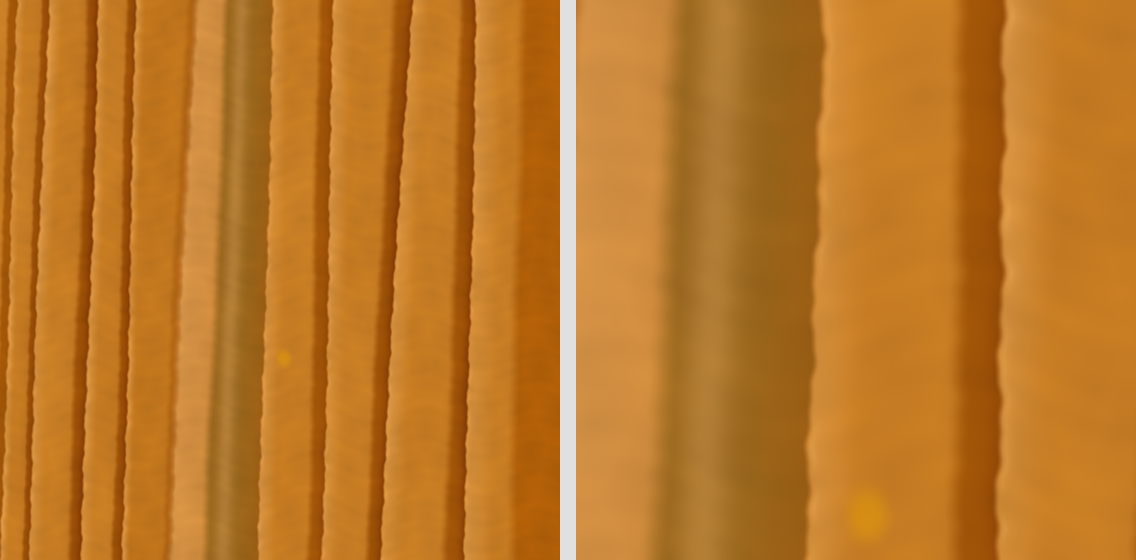
Left, the full canvas; right, a detail of the centre.
This texture is drawn by a three.js fragment shader. Its source:

```glsl
// Close-up of slanting orange mushroom gills with dark creases and one wide olive fold.
#define GILL_PITCH 0.072
#define GILL_GROWTH 0.004
#define SLANT 0.033
#define EDGE_SOFT 0.0025
#define ROUGHNESS 0.0011
#define MOTTLE 0.07
#define FOLD_GILL 4.0
#define LAST_GILL 8.0

varying vec2 vUv;

const vec3 RIM = vec3(0.85, 0.59, 0.28);
const vec3 FLESH = vec3(0.79, 0.50, 0.15);
const vec3 AMBER = vec3(0.75, 0.45, 0.10);
const vec3 VALLEY = vec3(0.64, 0.34, 0.03);
const vec3 CREASE = vec3(0.46, 0.17, 0.0);
const vec3 OLIVE = vec3(0.60, 0.40, 0.11);
const vec3 OLIVE_LIGHT = vec3(0.70, 0.49, 0.21);
const vec3 FLECK = vec3(0.86, 0.58, 0.06);

vec2 hash2(vec2 p) {
  return fract(sin(vec2(dot(p, vec2(127.1, 311.7)), dot(p, vec2(269.5, 183.3)))) * 4375.85);
}

// Distance to the nearest scattered point
float cellular(vec2 p) {
  vec2 cell = floor(p);
  float nearest = 2.0;
  for (int j = -1; j <= 1; j++) {
    for (int k = -1; k <= 1; k++) {
      vec2 c = cell + vec2(float(k), float(j));
      nearest = min(nearest, length(c + hash2(c) - p));
    }
  }
  return nearest;
}

// 1 when the gill index equals n
float isGill(float i, float n) {
  return step(abs(i - n), 0.5);
}

// Horizontal position of the left edge of gill i at height y
float gillEdge(float i, float y) {
  float beat = cos(2.094 * (i - 1.0));
  float x = 0.008 + GILL_PITCH * i + GILL_GROWTH * i * i;
  x -= 0.036 * exp(-pow(abs(i - 3.3) / 1.3, 2.0));
  x -= beat * (0.016 - 0.002 * i);
  x += 0.010 * isGill(i, FOLD_GILL + 1.0) + 0.05 * step(LAST_GILL + 0.5, i);
  x += (SLANT + 0.0035 * i * beat) * (y - 0.5);
  x += 0.0022 * sin(y * 5.3 + i * 2.1);
  return x + ROUGHNESS * (sin(y * 71.0 + i * 9.0) + 0.6 * sin(y * 167.0 + i * 4.0)
    + 0.4 * sin(y * 331.0 + i * 7.0));
}

// Colour across one gill, from its lit left rim to the crease on its right
vec3 gillColor(float i, vec2 uv, float left, float right) {
  float across = (uv.x - left) / (right - left);
  float fold = isGill(i, FOLD_GILL);
  float last = isGill(i, LAST_GILL);
  float shallow = isGill(i, FOLD_GILL - 1.0);
  float wave = sin(uv.y * 7.0 + i * 2.6) + 0.5 * sin(uv.y * 17.0 + i * 5.0);

  // Rounded flesh
  vec3 flesh = mix(FLESH, AMBER, 0.25 + 0.12 * wave + 0.5 * shallow);
  float rimWidth = mix(0.30, 0.55, fold) * (1.0 - 0.4 * shallow);
  float rim = 1.0 - smoothstep(0.0, rimWidth, across);
  vec3 color = mix(flesh, RIM, rim * (0.62 + 0.12 * wave));
  color = mix(color, RIM * vec3(0.98, 0.98, 1.05), 0.6 * fold);
  float bead = 0.5 + 0.5 * sin(uv.y * 93.0 + 3.0 * sin(uv.y * 37.0 + i));
  color += 0.05 * bead * exp(-abs(uv.x - left - 0.004) / 0.003);

  // Shaded side, much wider on the fold and on the last gill
  float start = 0.78 - 0.37 * fold - 0.34 * last + 0.08 * shallow + 0.015 * wave;
  float shade = smoothstep(start - 0.07, start + 0.06, across);
  vec3 stripe = mix(OLIVE, OLIVE_LIGHT, exp(-pow(abs(across - 0.60) / 0.10, 2.0)));
  stripe = mix(stripe, VALLEY, 0.35 * smoothstep(0.7, 1.0, across));
  vec3 shadow = mix(VALLEY, stripe, fold);
  shadow = mix(shadow, vec3(0.69, 0.37, 0.03), last);
  color = mix(color, shadow, shade * (1.0 - 0.55 * shallow));

  // Thin dark crease, deeper on some gills
  float depth = 0.5 + 0.42 * cos(1.2 * (i - 1.2));
  float crease = exp(-max(right - uv.x, 0.0) / (0.004 + 0.006 * depth));
  return mix(color, CREASE, crease * depth * (0.85 + 0.1 * wave));
}

void main() {
  vec2 uv = vUv;
  vec3 color = VALLEY;

  // Each gill covers everything to the right of its edge
  for (int n = -1; n <= 8; n++) {
    float i = float(n);
    float left = gillEdge(i, uv.y);
    float right = gillEdge(i + 1.0, uv.y);
    float soft = EDGE_SOFT * (1.0 + 2.5 * isGill(i, FOLD_GILL));
    float cover = smoothstep(-soft, soft, uv.x - left);
    color = mix(color, gillColor(i, uv, left, right), cover);
  }

  // Soft mottling and faint cross fibres
  float mottle = cellular(uv * vec2(22.0, 14.0)) - 0.5;
  float fibre = sin(uv.y * 210.0 + 4.0 * sin(uv.x * 31.0)) * sin(uv.y * 57.0 + uv.x * 19.0);
  color *= 1.0 + MOTTLE * mottle + 0.012 * fibre;

  // Small yellow fleck
  float fleck = length((uv - vec2(0.507, 0.36)) * vec2(1.0, 0.8));
  color = mix(color, FLECK, 0.7 * (1.0 - smoothstep(0.004, 0.018, fleck)));

  gl_FragColor = vec4(clamp(color, 0.0, 1.0), 1.0);
}
```
